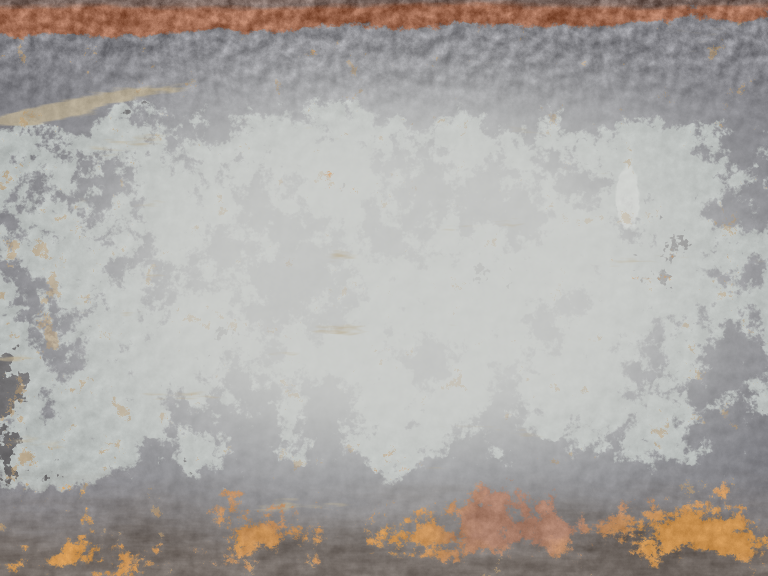
Give the GLSL for this background, as a Shadertoy shader.

```glsl
const vec3 STEEL = vec3(0.51, 0.51, 0.53);
const vec3 PAINT = vec3(0.73, 0.75, 0.74);
const vec3 HAZE = vec3(0.805, 0.81, 0.80);
const vec3 RUST = vec3(0.63, 0.40, 0.29);
const vec3 OCHRE = vec3(0.83, 0.58, 0.29);
const vec3 EARTH = vec3(0.46, 0.42, 0.39);
const vec3 SOOT = vec3(0.36, 0.35, 0.36);

vec2 gradientAt(vec2 cell) {
    vec3 h = fract(cell.xyx * vec3(0.1031, 0.1030, 0.0973));
    h += dot(h, h.yzx + 33.33);
    float angle = 6.2832 * fract((h.x + h.y) * h.z);
    return vec2(cos(angle), sin(angle));
}

float gradientNoise(vec2 p) {
    vec2 i = floor(p), f = fract(p);
    vec2 u = f * f * f * (f * (f * 6.0 - 15.0) + 10.0);
    vec2 e = vec2(0.0, 1.0);
    float low = mix(dot(gradientAt(i), f), dot(gradientAt(i + e.yx), f - e.yx), u.x);
    float high = mix(dot(gradientAt(i + e.xy), f - e.xy), dot(gradientAt(i + e.yy), f - e.yy), u.x);
    return mix(low, high, u.y);
}

float fbm(vec2 p, float gain) {
    float sum = 0.0, amplitude = 0.5;
    for (int i = 0; i < 6; i++) {
        sum += amplitude * gradientNoise(p);
        p = mat2(1.6, 1.2, -1.2, 1.6) * p + 17.3;
        amplitude *= gain;
    }
    return sum;
}

// Horizontal streaks keep their direction through every octave
float streaks(vec2 p) {
    float sum = 0.0, amplitude = 0.5;
    for (int i = 0; i < 5; i++) {
        sum += amplitude * gradientNoise(p);
        p = p * 2.03 + 9.7;
        amplitude *= 0.65;
    }
    return sum;
}

float spot(vec2 uv, vec2 centre, vec2 radius) {
    vec2 q = (uv - centre) / radius;
    return exp(-dot(q, q));
}

float flakes(float noise, float cover, float softness) {
    return smoothstep(-softness, softness, noise + cover);
}

float hazeMask(vec2 uv, vec2 centre, vec2 radius) {
    vec2 q = pow(abs(uv - centre) / radius, vec2(2.4));
    return 1.0 - smoothstep(0.35, 1.05, pow(q.x + q.y, 1.0 / 2.4));
}

float relief(vec2 p, float scale) {
    vec2 lightStep = vec2(-0.3, 0.4);
    return fbm(p * scale, 0.6) - fbm(p * scale + lightStep, 0.6);
}

void mainImage(out vec4 fragColor, in vec2 fragCoord) {
    vec2 uv = fragCoord / iResolution.xy;
    vec2 p = uv * vec2(iResolution.x / iResolution.y, 1.0);

    float broad = fbm(p * 3.0 + 4.0, 0.6);
    float flaky = fbm(p * 6.5 + 21.0, 0.72);
    float fine = fbm(p * 17.0 + 50.0, 0.72);
    float streak = streaks(p * vec2(3.0, 15.0) + 7.0);
    float haze = hazeMask(uv, vec2(0.52, 0.51), vec2(0.59, 0.49));

    // Bare metal and peeling pale paint
    vec3 colour = STEEL + 0.12 * broad + 0.05 * fine;
    float inside = smoothstep(0.08, 0.24, uv.y) * (1.0 - smoothstep(0.74, 0.88, uv.y));
    float paintCover = mix(-0.50, 0.08, inside) - 0.12 * smoothstep(0.8, 1.0, uv.x);
    float paint = flakes(0.65 * flaky + 0.5 * broad + 0.25 * fine, paintCover, 0.06);
    colour = mix(colour, PAINT + 0.08 * fine, paint * 0.9);

    // Dark chips on the left edge
    float chipCover = 0.65 * spot(uv, vec2(0.0, 0.27), vec2(0.035, 0.10)) - 0.42;
    colour = mix(colour, SOOT, 0.85 * flakes(flaky, chipCover, 0.03));

    // Brown streaked ground along the bottom
    float ground = 1.0 - smoothstep(0.01, 0.20, uv.y + 0.08 * streak);
    colour = mix(colour, EARTH + 0.28 * streak + 0.08 * fine, 0.85 * ground);

    // Pale haze over the middle
    colour = mix(colour, HAZE, 0.87 * haze);
    float brightChip = spot(uv, vec2(0.817, 0.65), vec2(0.018, 0.065));
    colour = mix(colour, HAZE + 0.03, 0.7 * flakes(0.5 * flaky, brightChip - 0.5, 0.07));

    // Ochre scrapes and faint freckles toward the left
    vec2 slanted = uv - vec2(0.0, 0.22 * (uv.x - 0.15));
    float scrape = spot(slanted, vec2(0.16, 0.832), vec2(0.09, 0.017))
                 + spot(slanted, vec2(0.03, 0.82), vec2(0.06, 0.016));
    colour = mix(colour, vec3(0.73, 0.68, 0.58), 0.8 * flakes(streak, 0.7 * scrape - 0.4, 0.12));
    float freckleCover = -0.36 + 0.13 * spot(uv, vec2(0.02, 0.45), vec2(0.12, 0.35));
    colour = mix(colour, vec3(0.72, 0.60, 0.44), 0.6 * (1.0 - 0.7 * haze) * flakes(fine, freckleCover, 0.06));

    // Orange corrosion near the bottom
    float pinkRust = spot(uv, vec2(0.70, 0.10), vec2(0.11, 0.075));
    float amber = spot(uv, vec2(0.05, 0.03), vec2(0.13, 0.035))
                + spot(uv, vec2(0.40, 0.055), vec2(0.11, 0.04))
                + spot(uv, vec2(0.90, 0.07), vec2(0.12, 0.045));
    float lowBand = spot(uv, vec2(0.5, 0.08), vec2(2.0, 0.10));
    float stainCover = 0.26 * lowBand + 0.25 * min(pinkRust + amber, 1.0) - 0.43;
    float stain = flakes(0.55 * flaky + 0.45 * fine + 0.35 * streak, stainCover, 0.07);
    float amberShare = clamp(0.55 + 0.5 * amber - 0.6 * pinkRust + 1.3 * broad, 0.0, 1.0);
    vec3 stainColour = mix(vec3(0.68, 0.49, 0.40), OCHRE, amberShare) + 0.18 * fine;
    colour = mix(colour, stainColour, 0.85 * stain);

    // Rust band and dark rim along the top
    float bandFoot = mix(0.938, 0.962, uv.x) + 0.03 * broad;
    float band = smoothstep(bandFoot - 0.025, bandFoot + 0.02, uv.y);
    float rustCover = band - 0.58 - 0.22 * smoothstep(0.72, 0.95, uv.x);
    float rust = flakes(0.6 * fine + 0.4 * streak, rustCover, 0.10);
    colour = mix(colour, RUST + 0.20 * fine + 0.10 * streak, 0.9 * rust);
    float rim = smoothstep(0.982, 0.996, uv.y + 0.02 * streak);
    colour = mix(colour, vec3(0.43, 0.39, 0.38) + 0.25 * fine, 0.8 * rim);

    // Gritty surface, strongest at the top
    float grit = 0.07 * (1.0 - haze) + 0.20 * smoothstep(0.76, 0.96, uv.y) + 0.012;
    colour += grit * relief(p, 38.0);
    fragColor = vec4(clamp(colour, 0.0, 1.0), 1.0);
}
```
